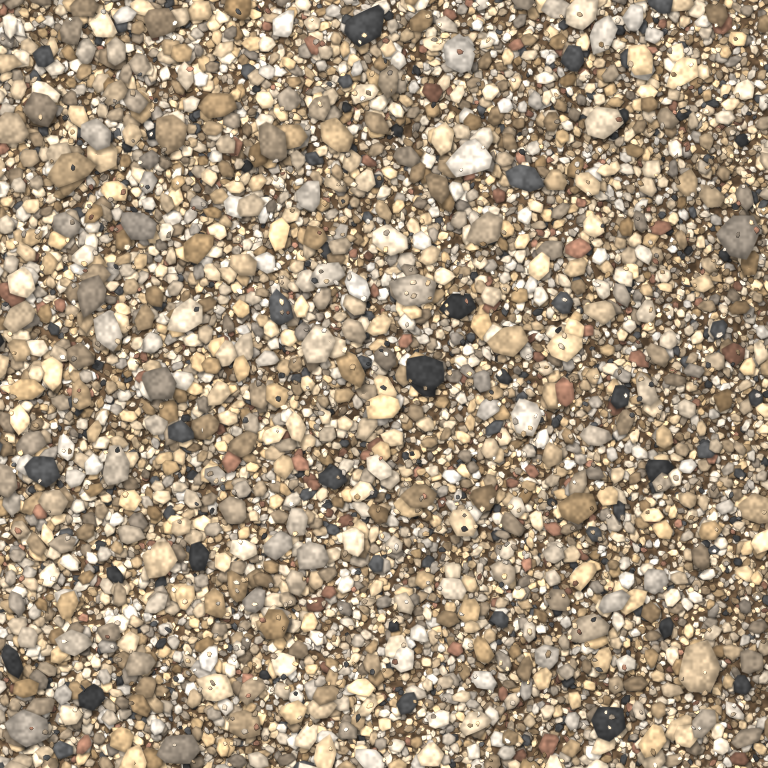
Write a three.js fragment shader that draws this texture.

```glsl
// Damp river gravel: mixed pebbles and coarse sand in tan, grey, ochre and slate.
varying vec2 vUv;

#define LAYERS 7
#define FINEST 104.0      // cells across the canvas in the finest layer
#define GROWTH 0.73       // cell count ratio from one layer to the next
#define ANGULAR 0.8       // 0 = round pebbles, 1 = faceted chips
#define EDGE 0.0013       // half width of a smoothed outline
#define SHADOW 0.56       // brightness in the contact shadow
#define GRIT 0.22         // strength of the surface speckle
#define LIGHT vec2(-0.5, 0.86)
#define DARK_SAND vec3(0.25, 0.20, 0.15)
#define PALE_SAND vec3(0.91, 0.84, 0.74)
#define SLATE vec3(0.27, 0.27, 0.27)
#define RUSSET vec3(0.54, 0.40, 0.33)

const float TAU = 6.28318;

vec4 hash4(vec2 p) {
  vec4 q = fract(p.xyxy * vec4(0.1031, 0.1030, 0.0973, 0.1099));
  q += dot(q, q.wzxy + 33.33);
  return fract((q.xxyz + q.yzzw) * q.zywx);
}

mat2 rotation(float angle) {
  float c = cos(angle), s = sin(angle);
  return mat2(c, s, -s, c);
}

float valueNoise(vec2 p) {
  vec2 i = floor(p), f = fract(p);
  f = f * f * (3.0 - 2.0 * f);
  vec2 e = vec2(0.0, 1.0);
  return mix(mix(hash4(i).x, hash4(i + e.yx).x, f.x),
             mix(hash4(i + e.xy).x, hash4(i + e.yy).x, f.x), f.y);
}

// Distance measure of an irregular stone: 0 at the centre, 1 on the outline.
float stoneShape(vec2 q, float seed) {
  float facets = 0.0;
  for (int k = 0; k < 6; k++) {
    float fk = float(k);
    float r1 = fract(seed * (13.7 + 7.3 * fk));
    float r2 = fract(seed * (29.1 + 5.9 * fk));
    float angle = TAU * (fk + 0.6 * r1) / 6.0;
    facets = max(facets, dot(q, vec2(cos(angle), sin(angle))) / (0.74 + 0.36 * r2));
  }
  return mix(length(q), facets, ANGULAR);
}

vec3 stoneColour(float tone, float tint, float kind) {
  vec3 sand = mix(DARK_SAND, PALE_SAND, 0.37 + 0.80 * tone);
  sand *= 1.0 + (tint - 0.34) * vec3(0.08, -0.04, -0.25);
  vec3 rare = kind < 0.04 ? SLATE : RUSSET;
  return kind < 0.07 ? rare * (0.8 + 0.5 * tone) : sand;
}

// Paints one layer of scattered stones over the ground.
vec3 stoneLayer(vec3 ground, vec2 uv, float cells, float density, float depth, float seed) {
  mat2 turn = rotation(seed * 1.7 + 0.4);
  vec2 p = turn * uv * cells + 200.0;
  vec2 home = floor(p);
  float grit = valueNoise(uv * 230.0 + seed * 9.0) * 0.6
             + valueNoise(uv * 85.0 + seed * 5.0) * 0.4 - 0.5;
  for (int y = -1; y <= 1; y++) {
    for (int x = -1; x <= 1; x++) {
      vec2 cell = home + vec2(x, y);
      vec4 a = hash4(cell + seed * 37.0);
      vec4 b = hash4(cell + seed * 53.0 + 11.0);
      vec2 centre = cell + 0.15 + 0.7 * a.xy;
      float radius = 0.29 + 0.21 * a.z;
      float stretch = 1.0 + 0.28 * b.y;
      vec2 offset = (p - centre) / radius;
      vec2 q = rotation(TAU * b.x) * offset / vec2(stretch, 1.0 / stretch);

      // Coarse stones thin out toward the right.
      float across = ((centre - 200.0) * turn).x / cells;
      float share = density * (1.0 + 0.7 * (0.5 - across) * step(cells, 60.0));
      if (a.w > share || dot(q, q) > 2.6) continue;

      float d = stoneShape(q, b.x + 0.37 * b.z);
      float lit = dot(offset * turn, LIGHT);
      float soft = EDGE * cells / radius;
      float cover = 1.0 - smoothstep(1.0 - soft, 1.0 + soft, d);
      ground *= mix(SHADOW, 1.0, smoothstep(0.85, 1.25, d + 0.14 * lit));

      // Flat worn top with a dark rim, faint bands and speckle.
      float shade = 1.06 - 0.28 * smoothstep(0.55, 1.08, d) + 0.09 * lit;
      float bands = sin(q.x * 4.0 + 9.0 * a.x + sin(q.y * 5.0 + 7.0 * a.y));
      shade *= 1.0 + 0.06 * bands + 2.0 * GRIT * grit;
      vec3 stone = stoneColour(b.z, b.w, fract(a.w * 57.0)) * shade * depth;
      ground = mix(ground, stone, cover);
    }
  }
  return ground;
}

void main() {
  vec3 colour = DARK_SAND * (1.1 + 0.9 * valueNoise(vUv * 210.0));

  // Sand first, then ever larger and rarer pebbles.
  float cells = FINEST;
  for (int i = 0; i < LAYERS; i++) {
    float level = float(i) / float(LAYERS - 1);
    float depth = mix(0.98, 1.05, min(1.0, level * 2.0));
    colour = stoneLayer(colour, vUv, cells, 1.0 - 0.93 * level, depth, float(i) + 1.0);
    cells *= GROWTH;
  }

  // Loose grains lie on top, more of them in patches on the right.
  float drift = valueNoise(vUv * 7.0 + 3.0) * (0.3 + vUv.x);
  colour = stoneLayer(colour, vUv, FINEST * 1.2, 0.01 + 0.14 * drift, 1.05, 9.0);

  // Broad damp patches.
  colour *= 0.98 + 0.16 * valueNoise(vUv * 9.0 + 20.0) - 0.05 * vUv.x;

  gl_FragColor = vec4(clamp(colour, 0.0, 1.0), 1.0);
}
```
